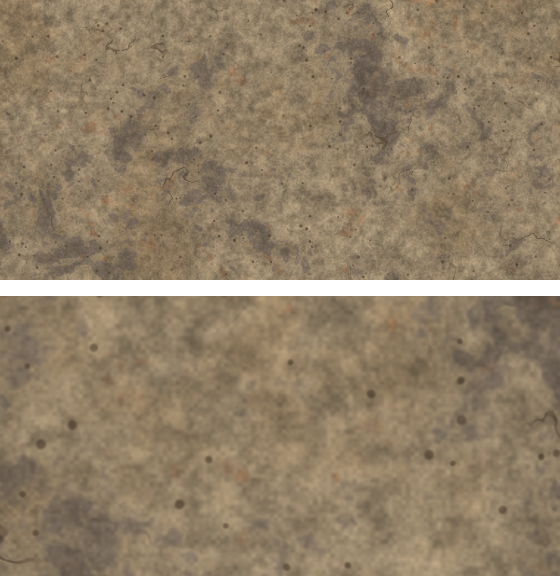
Top, the full canvas; bottom, a detail of the centre.
This texture is drawn by a WebGL 2 fragment shader. Its source:

```glsl
#version 300 es
precision highp float;
precision highp int;
// Weathered tan stone: layered value noise gives a mottled, gritty ground.
// Grey lichen gathers along soft zones and is broken up by finer noise;
// brown stains, rust flecks, hairline cracks and small pits finish it.

uniform vec2 u_resolution;
out vec4 outColor;

const vec3 STONE = vec3(0.592, 0.522, 0.418);
const vec3 STAIN = vec3(0.520, 0.435, 0.325);
const vec3 LICHEN = vec3(0.385, 0.342, 0.302);
const vec3 RUST = vec3(0.560, 0.390, 0.270);
const vec3 CRACK = vec3(0.300, 0.240, 0.180);
const float MOTTLE_CONTRAST = 0.34;
const float GRIT_CONTRAST = 0.50;
const float DUST_CONTRAST = 0.15;
const float LICHEN_AMOUNT = 0.82;
const float CRACK_WIDTH = 0.026;
const float PIT_CELLS = 42.0;
const float PIT_CHANCE = 0.06;

float hash(vec2 cell) {
  uvec2 q = uvec2(ivec2(cell) + 32768);
  uint h = q.x * 1597334677u ^ q.y * 3812015801u;
  h = (h ^ (h >> 15)) * 2246822519u;
  h = (h ^ (h >> 13)) * 3266489917u;
  return float((h ^ (h >> 16)) >> 8) / 16777216.0;
}

float noise(vec2 p) {
  vec2 i = floor(p), f = fract(p);
  f = f * f * (3.0 - 2.0 * f);
  float low = mix(hash(i), hash(i + vec2(1, 0)), f.x);
  float high = mix(hash(i + vec2(0, 1)), hash(i + vec2(1, 1)), f.x);
  return mix(low, high, f.y);
}

// Fractal noise, centred on zero; each octave is turned to hide the grid.
float fbm(vec2 p, int octaves) {
  float sum = 0.0, amp = 0.5;
  for (int i = 0; i < octaves; i++) {
    sum += amp * (noise(p) - 0.5);
    p = mat2(1.6, 1.2, -1.2, 1.6) * p + 17.3;
    amp *= 0.54;
  }
  return sum;
}

// Soft band around a line segment.
float zone(vec2 p, vec2 a, vec2 b, float radius) {
  vec2 ab = b - a;
  float t = clamp(dot(p - a, ab) / dot(ab, ab), 0.0, 1.0);
  float d = length(p - a - ab * t) / radius;
  return exp(-d * d);
}

// Small round pits, one possible per cell.
float pits(vec2 p) {
  vec2 q = p * PIT_CELLS, base = floor(q);
  float dark = 0.0;
  for (int y = -1; y <= 1; y++)
    for (int x = -1; x <= 1; x++) {
      vec2 cell = base + vec2(x, y);
      vec2 centre = cell + vec2(hash(cell + 71.0), hash(cell + 153.0));
      float radius = mix(0.08, 0.26, hash(cell + 219.0));
      float present = step(hash(cell + 307.0), PIT_CHANCE);
      float d = length(q - centre);
      dark = max(dark, present * (1.0 - smoothstep(radius * 0.5, radius + 0.1, d)));
    }
  return dark;
}

void main() {
  vec2 p = gl_FragCoord.xy / u_resolution.y;
  vec2 warp = vec2(fbm(p * 6.0 + 3.0, 3), fbm(p * 6.0 + 41.0, 3));
  vec2 w = p + 0.16 * warp;

  // Noise layers from broad to fine
  float broad = fbm(w * 2.8 + 9.0, 3);
  float clot = fbm(w * 13.0 + 23.0, 4);
  float mottle = fbm(p * 17.0 + 55.0, 4);
  float grit = fbm(p * 48.0 + 87.0, 3);
  float dust = noise(p * 190.0 + 5.0) - 0.5;

  // Stone ground with brown stains
  float stain = smoothstep(-0.04, 0.24, fbm(w * 3.7 + 61.0, 4) + 0.4 * mottle);
  vec3 color = mix(STONE, STAIN, 0.65 * stain);
  float rust = smoothstep(0.17, 0.32, fbm(p * 24.0 + 131.0, 3) + 0.3 * broad);
  color = mix(color, RUST, 0.5 * rust);

  // Lichen, clustered in zones and eaten away by finer noise
  float cluster = zone(w, vec2(0.20, 0.30), vec2(0.72, 0.78), 0.10);
  cluster = max(cluster, zone(w, vec2(0.0, 0.12), vec2(0.35, 0.12), 0.14));
  cluster = max(cluster, 0.9 * zone(w, vec2(1.28, 0.80), vec2(1.45, 0.20), 0.18));
  cluster = max(cluster, 0.9 * zone(w, vec2(1.60, 0.60), vec2(1.85, 0.15), 0.16));
  cluster = max(cluster, 0.7 * zone(w, vec2(0.60, 0.40), vec2(0.90, 0.18), 0.14));
  float growth = 0.24 * cluster - 0.10 + 0.6 * broad + 0.95 * clot + 0.65 * grit;
  float lichen = smoothstep(0.05, 0.30, growth);
  color = mix(color, LICHEN, LICHEN_AMOUNT * lichen);

  // Hairline cracks, shown only in patches
  float ridge = abs(fbm(w * 9.0 + 201.0, 4));
  float line = 1.0 - smoothstep(0.2 * CRACK_WIDTH, CRACK_WIDTH, ridge);
  float shown = smoothstep(0.06, 0.20, fbm(p * 5.0 + 173.0, 3));
  color = mix(color, CRACK, 0.55 * line * shown);
  color = mix(color, CRACK, 0.65 * pits(p));

  // Surface grain
  float grain = MOTTLE_CONTRAST * mottle + GRIT_CONTRAST * grit + DUST_CONTRAST * dust;
  color *= 1.0 + grain + 0.12 * broad;
  outColor = vec4(clamp(color, 0.0, 1.0), 1.0);
}
```
